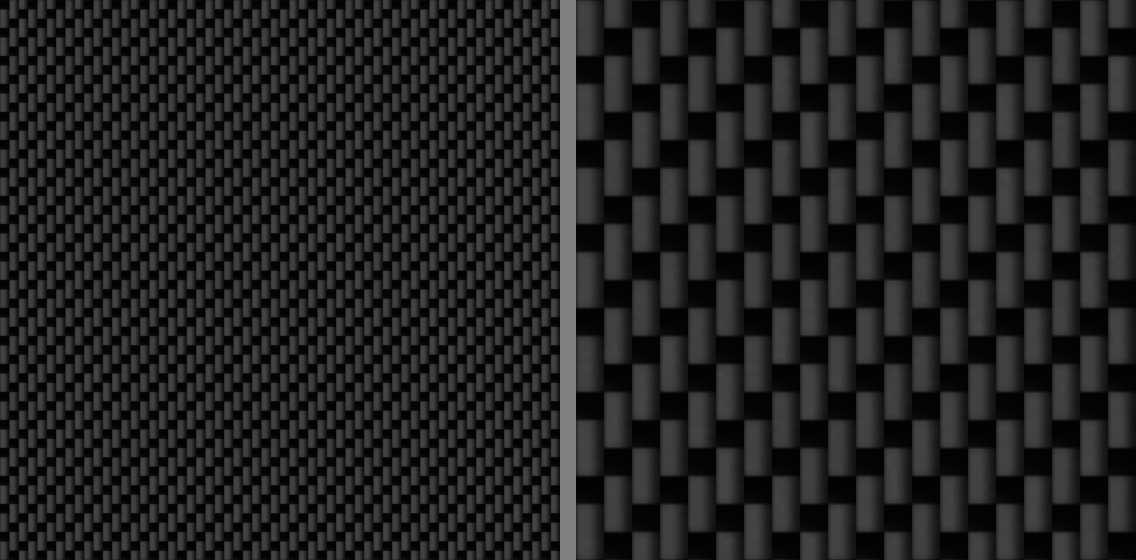
Left: the whole. Right: its middle third, enlarged.
A Shadertoy shader for this texture:

```glsl
// Dark carbon fibre twill: upright grey tows stepping diagonally over black gaps.

const float COLUMNS = 60.0;        // tows across; a multiple of 3
const float PERIOD = 3.0;          // cells per vertical repeat: two of tow, one of gap
const float PHASE = 2.5;           // vertical offset of the weave, in cells
const float END_SOFTNESS = 0.07;   // blur of the tow ends, in cells
const float TOW_VARIATION = 0.06;  // brightness change between tows
const float GRAIN = 0.012;         // fine surface grain
const float GRAIN_CELLS = 4.0;     // grain cells per tow width
const int SAMPLES = 4;             // antialiasing samples per axis

const vec3 TOW_LIGHT = vec3(0.262, 0.258, 0.260);
const vec3 TOW_SHADE = vec3(0.078, 0.072, 0.073);
const vec3 GAP_BLACK = vec3(0.012, 0.012, 0.012);
const vec3 GAP_SHEEN = vec3(0.050, 0.048, 0.048);

float hash(vec2 p) {
    vec3 q = fract(vec3(p.xyx) * 0.1031);
    q += dot(q, q.yzx + 33.33);
    return fract((q.x + q.y) * q.z);
}

// Colour of the weave at p, measured in cells.
vec3 weave(vec2 p) {
    float column = floor(p.x);
    float across = fract(p.x);
    float climb = p.y - column - PHASE;
    float along = mod(climb, PERIOD);
    float fromCentre = abs(along - 0.5 * PERIOD);

    // Rounded tow: lit on the left, falling into shade on the right.
    float lit = smoothstep(-0.12, 0.16, across)
              * (1.0 - smoothstep(0.38, 1.02, across));
    vec3 tow = mix(TOW_SHADE, TOW_LIGHT, lit);
    tow *= 1.0 - 0.12 * smoothstep(0.7, 1.0, fromCentre);

    // Each tow has its own tone; the identifiers wrap with the tile.
    vec2 id = mod(vec2(column, floor(climb / PERIOD)),
                  vec2(COLUMNS, COLUMNS / PERIOD));
    tow *= 1.0 + TOW_VARIATION * (hash(id) - 0.5);
    vec2 grainCell = mod(floor(p * GRAIN_CELLS), COLUMNS * GRAIN_CELLS);
    tow += GRAIN * (hash(grainCell + 17.0) - 0.5);

    // Recessed gap with a faint sheen at its lower left.
    float gapHeight = mod(along + 0.5, PERIOD);
    float sheen = (1.0 - smoothstep(0.0, 0.6, gapHeight)) * (1.0 - across);
    vec3 gap = mix(GAP_BLACK, GAP_SHEEN, sheen);

    float cover = 1.0 - smoothstep(-END_SOFTNESS, END_SOFTNESS, fromCentre - 1.0);
    return mix(gap, tow, cover);
}

void mainImage(out vec4 fragColor, in vec2 fragCoord) {
    // Average a grid of samples over the pixel to smooth the edges.
    vec3 sum = vec3(0.0);
    for (int y = 0; y < SAMPLES; y++) {
        for (int x = 0; x < SAMPLES; x++) {
            vec2 offset = (vec2(x, y) + 0.5) / float(SAMPLES) - 0.5;
            sum += weave((fragCoord + offset) / iResolution.xy * COLUMNS);
        }
    }
    fragColor = vec4(sum / float(SAMPLES * SAMPLES), 1.0);
}
```
